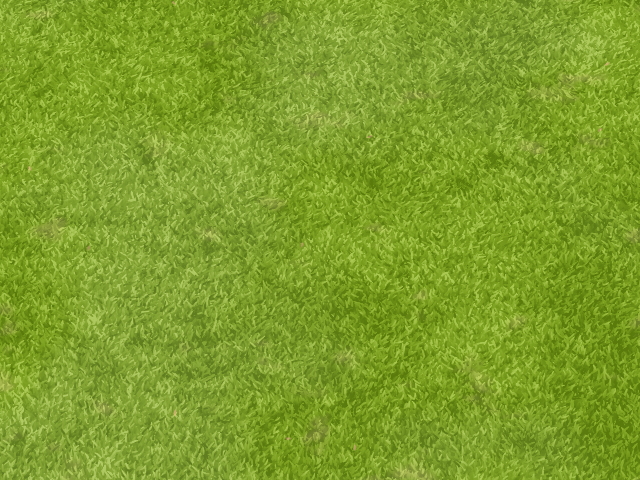
Write a Shadertoy shader that draws this texture.

```glsl
#define BLADE_CELL 0.0135
#define BLADE_WIDTH 0.0021
#define BLADE_SOFTNESS 0.0013
#define BLADE_SPREAD 1.9
#define LAYERS 5
#define BLADE_CONTRAST 1.0
#define PATCH_CONTRAST 0.5
#define PERSPECTIVE 0.2
#define LEAF_CELL 0.23
#define LEAF_CHANCE 0.28

const vec3 SHADE_GREEN = vec3(0.34, 0.47, 0.04);
const vec3 GRASS_GREEN = vec3(0.49, 0.63, 0.125);
const vec3 SUNLIT_GREEN = vec3(0.67, 0.79, 0.32);
const vec3 STRAW = vec3(0.68, 0.69, 0.37);
const vec3 DRY_LEAF = vec3(0.74, 0.64, 0.40);

vec3 hash3(vec2 p) {
    vec3 h = fract(vec3(p.xyx) * vec3(0.1031, 0.1030, 0.0973));
    h += dot(h, h.yxz + 33.33);
    return fract((h.xxy + h.yzz) * h.zyx);
}

float valueNoise(vec2 p) {
    vec2 i = floor(p), f = fract(p);
    f = f * f * (3.0 - 2.0 * f);
    float low = mix(hash3(i).x, hash3(i + vec2(1, 0)).x, f.x);
    float high = mix(hash3(i + vec2(0, 1)).x, hash3(i + vec2(1, 1)).x, f.x);
    return mix(low, high, f.y);
}

float fbm(vec2 p) {
    float sum = 0.0, amplitude = 0.5;
    for (int i = 0; i < 4; i++) {
        sum += amplitude * valueNoise(p);
        p = mat2(1.6, 1.2, -1.2, 1.6) * p + 7.3;
        amplitude *= 0.5;
    }
    return sum / 0.9375;
}

// Lays one layer of blades over the tone; each blade lightens towards its tip
float bladeLayer(vec2 p, float tone, float seed, float lean, float pixel) {
    vec2 cell = floor(p / BLADE_CELL);
    float soft = max(BLADE_SOFTNESS, pixel * 0.6);
    for (int y = -1; y <= 1; y++)
    for (int x = -1; x <= 1; x++) {
        vec2 id = cell + vec2(x, y);
        vec3 place = hash3(id + seed * 37.0 + 101.0);
        vec3 look = hash3(id + seed * 53.0 + 417.0);
        float angle = lean + (place.z - 0.5) * BLADE_SPREAD;
        vec2 along = vec2(sin(angle), cos(angle));
        vec2 d = p - (id + place.xy) * BLADE_CELL;
        float halfLength = BLADE_CELL * mix(0.45, 0.88, look.y);
        float t = dot(d, along) / halfLength;
        float bend = (look.z - 0.5) * 0.005 * t * t;
        float side = abs(dot(d, vec2(along.y, -along.x)) - bend);
        float width = BLADE_WIDTH * (1.0 - 0.5 * smoothstep(0.0, 1.0, t));
        float cover = 1.0 - smoothstep(width - soft, width + soft, side);
        cover *= 1.0 - smoothstep(0.75, 1.0, abs(t));
        float bladeTone = 0.5 + (look.x - 0.5) * BLADE_CONTRAST + 0.13 * t;
        tone = mix(tone, bladeTone, cover * 0.88);
    }
    return tone;
}

// Sparse fallen leaves: coverage of the nearest small ellipse
float fallenLeaf(vec2 p) {
    vec2 id = floor(p / LEAF_CELL);
    vec3 place = hash3(id + 211.0), look = hash3(id + 307.0);
    vec2 d = p - (id + 0.15 + 0.7 * place.xy) * LEAF_CELL;
    float c = cos(look.x * 6.28), s = sin(look.x * 6.28);
    d = mat2(c, s, -s, c) * d / vec2(0.009, 0.0045);
    float shape = 1.0 - smoothstep(0.5, 1.15, length(d) + 0.4 * valueNoise(p * 260.0));
    return shape * step(place.z, LEAF_CHANCE);
}

void mainImage(out vec4 fragColor, in vec2 fragCoord) {
    float pixel = 1.0 / iResolution.y;
    vec2 p = fragCoord * pixel;
    vec2 ground = vec2(p.x, p.y + PERSPECTIVE * p.y * p.y);

    // Overlapping blades, leaning together in loose tufts
    float lean = (valueNoise(ground * 16.0 + 5.0) - 0.5) * 1.1 + 0.12;
    float tone = 0.25;
    for (int i = 0; i < LAYERS; i++) {
        float seed = float(i);
        vec2 offset = BLADE_CELL * vec2(0.37, 0.61) * seed;
        tone = bladeLayer(ground + offset, tone, seed, lean, pixel);
    }

    // Broad patches, small tufts and a gentle fall of light to the lower right
    float patches = fbm(ground * vec2(4.0, 5.5) + 2.0) - 0.5;
    float tufts = fbm(ground * vec2(22.0, 30.0) + 40.0) - 0.5;
    tone += PATCH_CONTRAST * (patches + 0.7 * tufts);
    tone += 0.06 * (0.65 - p.x) + 0.05 * (p.y - 0.5);
    float hollow = smoothstep(0.68, 0.85, fbm(ground * 13.0 + 71.0));
    tone = clamp(tone - 0.25 * hollow, 0.0, 1.0);

    vec3 color = mix(SHADE_GREEN, GRASS_GREEN, smoothstep(-0.1, 0.5, tone));
    color = mix(color, SUNLIT_GREEN, smoothstep(0.42, 1.05, tone));

    // Paler, duller areas, mostly on the left, and thin straw spots
    float pale = smoothstep(0.35, 0.75, fbm(ground * 3.0 + 19.0) + 0.16 * (0.65 - p.x));
    color += pale * vec3(0.025, 0.01, 0.075);
    float straw = smoothstep(0.66, 0.86, fbm(ground * vec2(9.0, 14.0) + 90.0));
    color = mix(color, STRAW * (0.75 + 0.5 * tone), 0.55 * straw);
    color = mix(color, DRY_LEAF * (0.8 + 0.4 * tone), 0.85 * fallenLeaf(ground));

    fragColor = vec4(color, 1.0);
}
```
